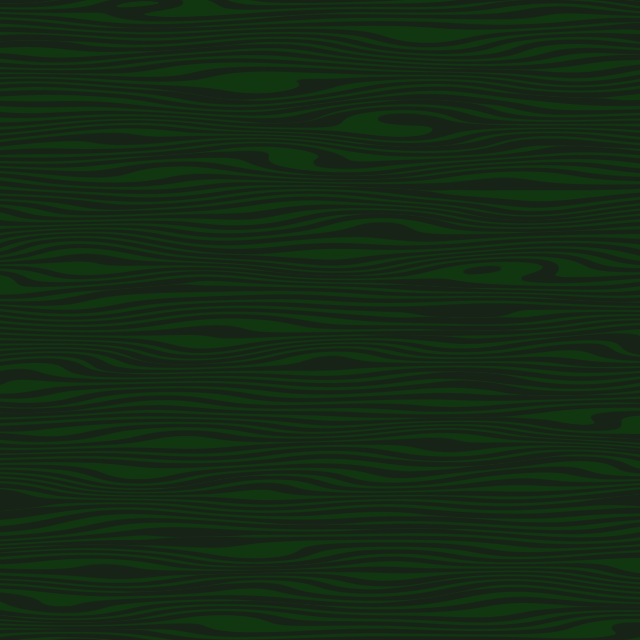
Give the GLSL for this texture, as a Shadertoy shader.

```glsl
// Dark green wood grain: fine horizontal fibres that bend, swell and taper off.

float hash(float n) {
    return fract(sin(n * 127.1) * 437.58);
}

// Bent height in x, its gradient in yz, from layered sines of random direction
vec3 bentHeight(vec2 p) {
    vec3 bent = vec3(p.y, 0.0, 1.0);
    for (float i = 1.0; i < 19.0; i++) {
        float side = mod(i, 2.0) * 2.0 - 1.0;
        vec2 wave = vec2(side * mix(3.0, 20.0, hash(i)),
                         mix(24.0, 135.0, fract(i * 0.618)));
        float angle = dot(p, wave) + 6.283 * hash(i + 31.7);
        float height = 0.14 / wave.y;
        bent += height * vec3(sin(angle), wave * cos(angle));
    }
    return bent;
}

void mainImage(out vec4 fragColor, in vec2 fragCoord) {
    vec2 p = fragCoord / iResolution.y;

    // Fibres are level lines of the bent height
    float fibres = 88.0;
    vec3 bent = bentHeight(p);
    float phase = bent.x * fibres;
    float id = round(phase);
    float steepness = max(length(bent.yz), 0.08);

    // Fibres swell where the field is flat, and thin out along their length
    float halfWidth = 0.195 + 0.14 * max(0.0, 1.0 - steepness);
    float taper = sin(p.x * 7.0 + 6.283 * hash(id))
                + sin(p.x * 12.0 + 6.283 * hash(id + 57.3));
    halfWidth *= smoothstep(-1.9, -1.1, taper) * (1.0 + 0.08 * taper);

    // Distance to the fibre edge in canvas units, softened
    float edge = (abs(phase - id) - halfWidth) / (fibres * steepness);
    float soft = max(0.0013, 0.65 / iResolution.y);
    float fibre = 1.0 - smoothstep(-soft, soft, edge);

    vec3 darkWood = vec3(0.092, 0.136, 0.090);
    vec3 greenFibre = vec3(0.066, 0.216, 0.068);
    fragColor = vec4(mix(darkWood, greenFibre, fibre), 1.0);
}
```
